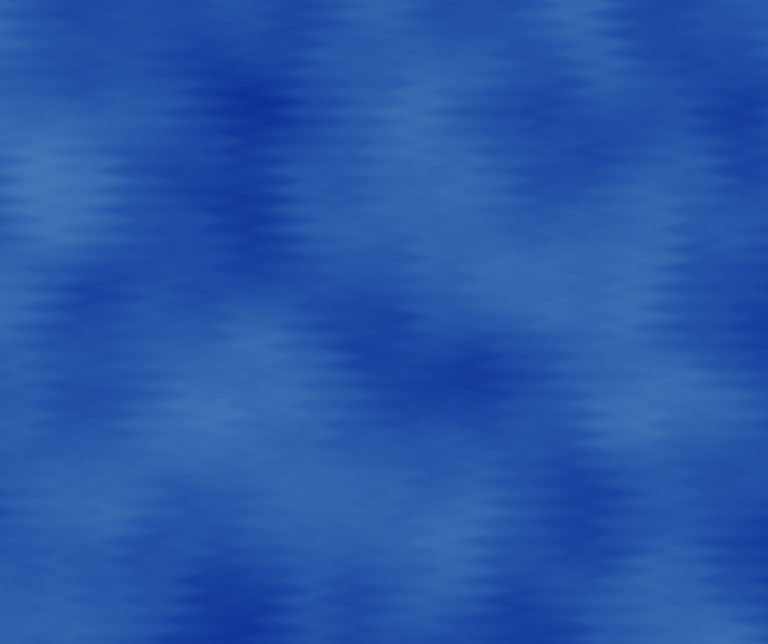
Reproduce this texture procedurally as a Shadertoy shader.

```glsl
const vec3 DEEP_BLUE = vec3(0.045, 0.195, 0.59);
const vec3 MID_BLUE = vec3(0.147, 0.337, 0.658);
const vec3 PALE_BLUE = vec3(0.275, 0.475, 0.72);
const float CLOUD_SCALE = 3.3;      // noise cells per canvas height
const int OCTAVES = 4;
const float OCTAVE_GAIN = 0.42;
const float CONTRAST = 0.73;
const float BRIGHTNESS = 0.485;
const float RIPPLE_COUNT = 33.0;    // ripples per canvas height
const float RIPPLE_SHIFT = 0.0165;  // sideways reach in canvas heights
const vec2 CLOUD_OFFSET = vec2(17.3, 8.6);
const float TAU = 6.2831853;

// Unit gradient with a hashed direction for each lattice point
vec2 latticeGradient(vec2 cell) {
    uvec2 q = uvec2(ivec2(cell)) * uvec2(1597u, 3571u);
    uint h = (q.x ^ q.y) * 40503u + q.x;
    h = (h ^ (h >> 13)) * 60493u;
    h = (h ^ (h >> 15)) * 48271u;
    h ^= h >> 16;
    float angle = TAU * float(h & 65535u) / 65536.0;
    return vec2(cos(angle), sin(angle));
}

float gradientNoise(vec2 p) {
    vec2 cell = floor(p);
    vec2 f = p - cell;
    vec2 blend = f * f * f * (f * (f * 6.0 - 15.0) + 10.0);
    vec2 e = vec2(1.0, 0.0);
    float a = dot(latticeGradient(cell), f);
    float b = dot(latticeGradient(cell + e.xy), f - e.xy);
    float c = dot(latticeGradient(cell + e.yx), f - e.yx);
    float d = dot(latticeGradient(cell + e.xx), f - e.xx);
    return mix(mix(a, b, blend.x), mix(c, d, blend.x), blend.y);
}

// Layered clouds, each octave turned to hide the lattice
float clouds(vec2 p) {
    mat2 turn = mat2(0.8, 0.6, -0.6, 0.8);
    float sum = 0.0;
    float amplitude = 1.0;
    for (int i = 0; i < OCTAVES; i++) {
        sum += amplitude * gradientNoise(p);
        p = turn * p * 2.0 + CLOUD_OFFSET;
        amplitude *= OCTAVE_GAIN;
    }
    return sum;
}

void mainImage(out vec4 fragColor, in vec2 fragCoord) {
    vec2 p = fragCoord / iResolution.y;

    // Ripples push the rows sideways
    p.x += RIPPLE_SHIFT * sin(TAU * RIPPLE_COUNT * p.y);

    float tone = BRIGHTNESS + CONTRAST * clouds(p * CLOUD_SCALE + CLOUD_OFFSET);
    tone = clamp(tone, 0.0, 1.0);

    // Three-stop blue ramp
    vec3 color = mix(DEEP_BLUE, MID_BLUE, min(tone * 2.0, 1.0));
    color = mix(color, PALE_BLUE, max(tone * 2.0 - 1.0, 0.0));
    fragColor = vec4(color, 1.0);
}
```
